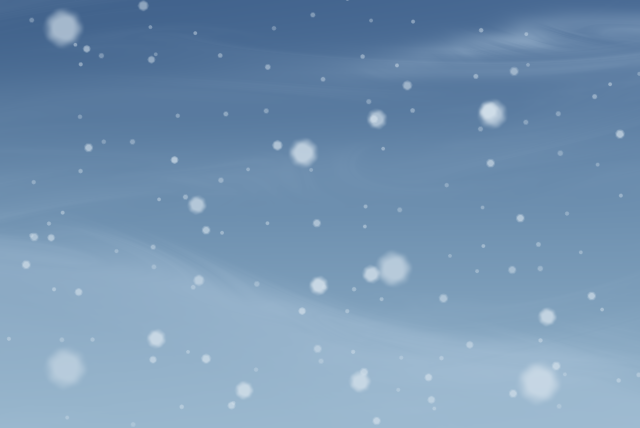
Give the GLSL for this background, as a WebGL 1 fragment shader.

```glsl
precision highp float;
// Snowfall before a hazy blue winter sky: a vertical gradient, wispy clouds
// made of warped layered sines, and soft round flakes scattered by jittered
// cell grids, from many tiny specks to a few large blurred discs.

uniform vec2 u_resolution;

const vec3 SKY_TOP = vec3(0.26, 0.39, 0.555);
const vec3 SKY_MIDDLE = vec3(0.425, 0.56, 0.685);
const vec3 SKY_BOTTOM = vec3(0.60, 0.72, 0.805);
const vec3 CLOUD = vec3(0.71, 0.80, 0.88);
const vec3 SNOW = vec3(0.83, 0.88, 0.92);

float hash(vec2 p) {
  return fract(sin(dot(p, vec2(127.1, 311.7))) * 4375.85);
}

mat2 rotation(float angle) {
  float c = cos(angle), s = sin(angle);
  return mat2(c, s, -s, c);
}

// Warped sine octaves, roughly -1 to 1; small turns keep the stretch of p.
float wisps(vec2 p) {
  float sum = 0.0, amplitude = 0.5;
  for (int i = 0; i < 6; i++) {
    p += 0.7 * sin(p.yx * 1.3 + vec2(1.7, 4.1));
    sum += amplitude * sin(p.x) * cos(p.y);
    p = rotation(0.12) * p * vec2(1.6, 1.9) + vec2(2.3, 0.9);
    amplitude *= 0.6;
  }
  return sum;
}

// Soft horizontal band of half width w around height h.
float band(float y, float h, float w) {
  float d = (y - h) / w;
  return exp(-d * d);
}

vec3 sky(vec2 p, float aspect) {
  vec3 color = mix(SKY_BOTTOM, SKY_MIDDLE, smoothstep(-0.15, 0.62, p.y));
  color = mix(color, SKY_TOP, smoothstep(0.40, 1.08, p.y));
  float side = p.x / aspect - 0.5;
  return color + 0.04 * side * smoothstep(0.3, 1.0, p.y);
}

// Coverage of the sloping bank, its torn upper edge and the high streaks.
float clouds(vec2 p) {
  float fibres = wisps(rotation(0.25) * p * vec2(3.0, 15.0));
  float streaks = wisps(rotation(-0.12) * p * vec2(2.2, 11.0) + 5.0);

  float edge = 0.46 - 0.225 * p.x + 0.025 * sin(p.x * 5.0 + 0.4);
  float depth = edge - p.y + 0.05 * fibres;
  float bank = smoothstep(-0.07, 0.09, depth) * exp(-3.0 * max(depth, 0.0));
  bank *= 0.46 + 0.13 * fibres;

  float rise = 0.83 + 0.10 * smoothstep(0.75, 1.35, p.x);
  float plume = band(p.y + 0.025 * fibres, rise, 0.035);
  plume *= smoothstep(0.7, 1.25, p.x) * (0.34 + 0.22 * fibres);

  float veil = band(p.y + 0.03 * streaks, 0.57 + 0.03 * p.x, 0.08);
  veil += band(p.y + 0.03 * streaks, 0.74 + 0.10 * p.x, 0.06);
  veil *= 0.09 + 0.10 * streaks;

  float haze = 0.09 * smoothstep(0.0, 0.9, streaks);
  return clamp(bank + max(plume, 0.0) + max(veil, 0.0) + haze, 0.0, 0.8);
}

// One flake per occupied cell, kept clear of the cell border.
float flakes(vec2 p, float cell, float share, vec2 radii, float seed) {
  vec2 id = floor(p / cell) + seed;
  float size = hash(id + 3.7);
  float radius = mix(radii.x, radii.y, size * size);
  vec2 jitter = vec2(hash(id + 11.3), hash(id + 23.9));
  vec2 center = mix(vec2(1.4 * radius), vec2(cell - 1.4 * radius), jitter);
  vec2 q = (mod(p, cell) - center) / radius;
  float ragged = 0.05 * sin(q.x * 5.0 + seed) * sin(q.y * 6.0 + size * 9.0);
  float disc = 1.0 - smoothstep(0.55, 1.35, length(q) + ragged);
  float strength = mix(0.65, 1.0, hash(id + 41.1));
  return disc * strength * step(hash(id + 57.7), share);
}

void main() {
  vec2 p = gl_FragCoord.xy / u_resolution.y;
  float aspect = u_resolution.x / u_resolution.y;

  vec3 color = mix(sky(p, aspect), CLOUD, clouds(p));

  // Snow from far to near.
  float specks = flakes(p, 0.098, 0.58, vec2(0.0045, 0.0065), 2.0);
  float small = flakes(p + 0.07, 0.165, 0.60, vec2(0.008, 0.012), 17.0);
  float medium = flakes(p + 0.13, 0.31, 0.55, vec2(0.018, 0.023), 31.0);
  float large = flakes(p, 0.5, 0.85, vec2(0.028, 0.062), 53.0);
  color = mix(color, SNOW, 0.50 * specks);
  color = mix(color, SNOW, 0.72 * small);
  color = mix(color, SNOW, 0.90 * medium);
  color = mix(color, SNOW, 0.85 * large);

  gl_FragColor = vec4(color, 1.0);
}
```
